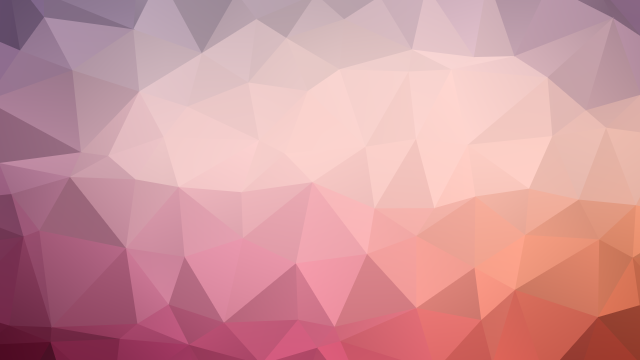
This background is drawn by a Shadertoy shader. Its source:

```glsl
// Low-poly backdrop: faceted triangles over a soft plum, blush and orange gradient.
#define CELL vec2(0.165, 0.15)   // mean facet size, in canvas heights
#define JITTER 0.40              // vertex displacement, in cells
#define FLATNESS 0.75            // 0 = smooth gradient, 1 = flat facets
#define FACET_CONTRAST 0.17      // brightness spread between facets
#define FACET_SLOPE 0.75         // brightness slope inside a facet
#define CALM 0.80                // loss of contrast in the bright middle

vec2 hash2(vec2 p) {
    vec3 q = fract(vec3(p.xyx) * vec3(0.1031, 0.1030, 0.0973));
    q += dot(q, q.yzx + 33.33);
    return fract((q.xx + q.yz) * q.zy);
}

float cross2(vec2 a, vec2 b) { return a.x * b.y - a.y * b.x; }

// Five evenly spaced colour stops from left to right
vec3 ramp(float x, vec3 a, vec3 b, vec3 c, vec3 d, vec3 e) {
    float t = clamp(x, 0.0, 1.0) * 4.0;
    vec3 left = mix(mix(a, b, min(t, 1.0)), c, clamp(t - 1.0, 0.0, 1.0));
    return mix(mix(left, d, clamp(t - 2.0, 0.0, 1.0)), e, clamp(t - 3.0, 0.0, 1.0));
}

// Horizontal ramps blended from the top edge down to the bottom edge
vec3 gradient(vec2 uv) {
    float x = uv.x, depth = 1.0 - uv.y;
    vec3 dusk = ramp(x, vec3(0.40, 0.31, 0.45), vec3(0.61, 0.54, 0.62),
        vec3(0.70, 0.62, 0.66), vec3(0.77, 0.65, 0.71), vec3(0.46, 0.34, 0.45));
    vec3 haze = ramp(x, vec3(0.51, 0.39, 0.51), vec3(0.82, 0.72, 0.75),
        vec3(0.92, 0.80, 0.79), vec3(0.97, 0.83, 0.82), vec3(0.70, 0.55, 0.62));
    vec3 blush = ramp(x, vec3(0.59, 0.39, 0.51), vec3(0.94, 0.79, 0.79),
        vec3(0.98, 0.82, 0.80), vec3(0.99, 0.82, 0.79), vec3(0.90, 0.71, 0.66));
    vec3 rose = ramp(x, vec3(0.48, 0.21, 0.34), vec3(0.82, 0.54, 0.63),
        vec3(0.91, 0.61, 0.66), vec3(0.96, 0.64, 0.56), vec3(0.86, 0.50, 0.36));
    vec3 ember = ramp(x, vec3(0.25, 0.02, 0.10), vec3(0.57, 0.19, 0.34),
        vec3(0.77, 0.31, 0.44), vec3(0.83, 0.36, 0.33), vec3(0.53, 0.17, 0.12));
    vec3 col = mix(dusk, haze, smoothstep(-0.04, 0.20, depth));
    col = mix(col, blush, smoothstep(0.14, 0.40, depth));
    col = mix(col, rose, smoothstep(0.42, 0.72, depth));
    return mix(col, ember, smoothstep(0.68, 1.04, depth));
}

// Jittered grid point
vec2 vertex(vec2 id) {
    return (id + JITTER * (2.0 * hash2(id + 57.0) - 1.0)) * CELL;
}

// Signed distance to a line through a and b
float edge(vec2 p, vec2 a, vec2 b) {
    return cross2(b - a, p - a) / max(length(b - a), 1e-4);
}

// Adds one shaded triangle, weighted by its pixel coverage
void addFacet(inout vec4 sum, vec2 p, vec2 a, vec2 b, vec2 c, float aspect) {
    float side = sign(cross2(b - a, c - a));
    float inside = min(side * edge(p, a, b), min(side * edge(p, b, c), side * edge(p, c, a)));
    float cover = clamp(0.5 + inside * iResolution.y, 0.0, 1.0);
    if (cover <= 0.0) return;

    vec2 centre = (a + b + c) / 3.0;
    vec2 seed = floor(centre * 977.0);
    vec2 tilt = hash2(seed + 11.0) - 0.5;
    vec2 samplePos = mix(p, centre, FLATNESS) / vec2(aspect, 1.0);
    vec3 col = gradient(clamp(samplePos, 0.0, 1.0));

    float calm = 1.0 - CALM * smoothstep(0.45, 0.86, dot(col, vec3(0.3, 0.5, 0.2)));
    float light = FACET_CONTRAST * (hash2(seed).x - 0.5) + FACET_SLOPE * dot(p - centre, tilt);
    col *= 1.0 + 1.5 * calm * light;
    sum += vec4(col, 1.0) * cover;
}

void mainImage(out vec4 fragColor, in vec2 fragCoord) {
    vec2 p = fragCoord / iResolution.y;
    float aspect = iResolution.x / iResolution.y;
    vec2 home = floor(p / CELL);
    vec4 sum = vec4(gradient(p / vec2(aspect, 1.0)), 1.0) * 0.001;

    // Split every nearby cell along its shorter diagonal
    for (int j = -1; j <= 1; j++) {
        for (int i = -1; i <= 1; i++) {
            vec2 id = home + vec2(i, j);
            vec2 a = vertex(id), b = vertex(id + vec2(1, 0));
            vec2 c = vertex(id + vec2(1, 1)), d = vertex(id + vec2(0, 1));
            if (distance(a, c) < distance(b, d)) {
                addFacet(sum, p, a, b, c, aspect);
                addFacet(sum, p, a, c, d, aspect);
            } else {
                addFacet(sum, p, b, c, d, aspect);
                addFacet(sum, p, b, d, a, aspect);
            }
        }
    }
    fragColor = vec4(clamp(sum.rgb / sum.a, 0.0, 1.0), 1.0);
}
```
